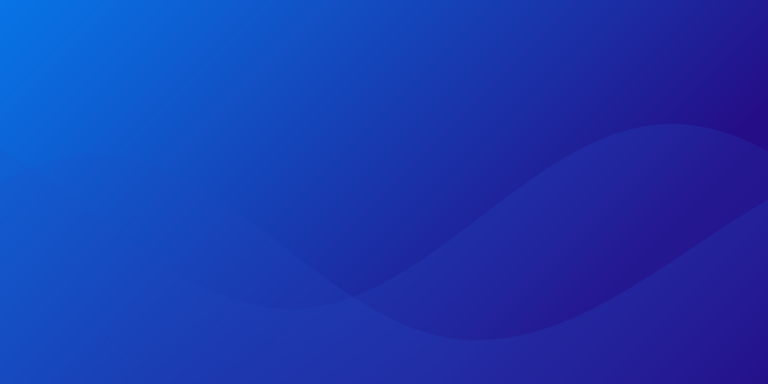
A Shadertoy shader for this background:

```glsl
// A diagonal blue-to-indigo gradient under two translucent wave layers.
// Each wave is a cosine curve filled downwards with a soft blue tint
// that fades in from the left and out towards the lower right corner.

const float PI = 3.14159265;

// Background gradient
const vec3 AZURE = vec3(0.030, 0.455, 0.900);
const vec3 INDIGO = vec3(0.143, 0.050, 0.525);
const float GRADIENT_LENGTH = 2.29;
const float GRADIENT_EASE = 1.10;

// Wave layers, in units of the canvas height
const vec3 WAVE_TINT = vec3(0.130, 0.280, 0.750);
const float WAVE_ALPHA = 0.27;
const float LEFT_STRENGTH = 0.45;
const float AMPLITUDE = 0.241;
const vec2 BACK_TROUGH = vec2(0.755, 0.195);
const vec2 FRONT_TROUGH = vec2(1.237, 0.114);
const vec2 BACK_HALF_PERIOD = vec2(0.995, 0.995);   // left, right of trough
const vec2 FRONT_HALF_PERIOD = vec2(0.990, 1.133);
const vec2 BACK_FADE = vec2(2.10, 3.00);            // along the diagonal
const vec2 FRONT_FADE = vec2(2.40, 3.20);

// Coverage of the area below a wave, with an edge one pixel wide
float waveCoverage(vec2 p, vec2 trough, vec2 halfPeriods, float pixel) {
    float dx = p.x - trough.x;
    float frequency = PI / (dx < 0.0 ? halfPeriods.x : halfPeriods.y);
    float height = trough.y + AMPLITUDE * (1.0 - cos(dx * frequency));
    float slope = AMPLITUDE * frequency * sin(dx * frequency);
    float distanceBelow = (height - p.y) / sqrt(1.0 + slope * slope);
    return smoothstep(-pixel, pixel, distanceBelow);
}

// Tint strength of a wave layer
float waveAlpha(vec2 p, float diagonal, vec2 fade) {
    float fadeIn = mix(LEFT_STRENGTH, 1.0, smoothstep(0.0, 1.2, p.x));
    float fadeOut = 1.0 - clamp((diagonal - fade.x) / (fade.y - fade.x), 0.0, 1.0);
    return WAVE_ALPHA * fadeIn * fadeOut;
}

void mainImage(out vec4 fragColor, in vec2 fragCoord) {
    vec2 p = fragCoord / iResolution.xy * vec2(2.0, 1.0);
    float pixel = 1.0 / iResolution.y;

    // Gradient from the upper left corner
    float diagonal = p.x + 1.0 - p.y;
    float t = pow(clamp(diagonal / GRADIENT_LENGTH, 0.0, 1.0), GRADIENT_EASE);
    vec3 color = mix(AZURE, INDIGO, t);

    // Two overlapping wave layers
    float back = waveCoverage(p, BACK_TROUGH, BACK_HALF_PERIOD, pixel);
    color = mix(color, WAVE_TINT, back * waveAlpha(p, diagonal, BACK_FADE));
    float front = waveCoverage(p, FRONT_TROUGH, FRONT_HALF_PERIOD, pixel);
    color = mix(color, WAVE_TINT, front * waveAlpha(p, diagonal, FRONT_FADE));

    fragColor = vec4(color, 1.0);
}
```
